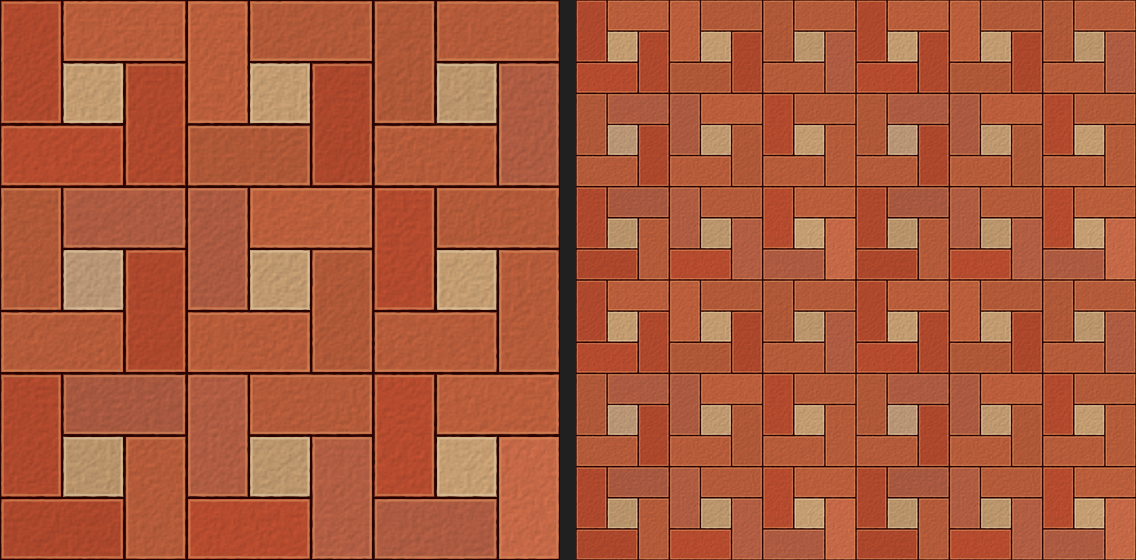
Left, the tile; right, the same tile 2 across and 2 down.
A WebGL 2 fragment shader for this pattern:

```glsl
#version 300 es
precision highp float;

uniform vec2 u_resolution;
out vec4 fragColor;

// Layout: each repeat is a pinwheel on a 3 x 3 grid of units
const float REPEATS = 3.0;
const float UNITS = 3.0;
const float JOINT_HALF = 0.020;     // in units
const float JOINT_SOFT = 0.016;
const float RIM_CENTER = 0.045;
const float RIM_HALF = 0.022;
const float EDGE_WOBBLE = 0.006;

// Surface
const float GRAIN_CELLS = 132.0;    // whole number across the canvas
const float RELIEF_STEP = 0.0017;
const float RELIEF_GAIN = 0.17;
const float SPECKLE_GAIN = 0.035;
const float TONE_JITTER = 0.035;
const float RIM_STRENGTH = 0.70;

// Colours
const vec3 JOINT_COLOR = vec3(0.15, 0.01, 0.005);
const vec3 TERRACOTTA = vec3(0.705, 0.355, 0.225);
const vec3 BRICK_RED = vec3(0.690, 0.285, 0.175);
const vec3 LIGHT_CLAY = vec3(0.765, 0.405, 0.275);
const vec3 DULL_CLAY = vec3(0.675, 0.355, 0.255);
const vec3 SAND = vec3(0.745, 0.595, 0.430);
const vec3 GREY_SAND = vec3(0.690, 0.560, 0.450);
const vec3 CLAY_RIM = vec3(0.840, 0.540, 0.350);
const vec3 SAND_RIM = vec3(0.880, 0.790, 0.640);

float hash(vec2 p) {
    return fract(sin(dot(p, vec2(127.1, 311.7))) * 43758.5453);
}

// Value noise that wraps after period cells
float wrapNoise(vec2 p, float period) {
    vec2 i = floor(p);
    vec2 f = p - i;
    f = f * f * (3.0 - 2.0 * f);
    vec2 a = mod(i, period);
    vec2 b = mod(i + 1.0, period);
    return mix(mix(hash(a), hash(vec2(b.x, a.y)), f.x),
               mix(hash(vec2(a.x, b.y)), hash(b), f.x), f.y);
}

float height(vec2 uv) {
    float coarse = wrapNoise(uv * GRAIN_CELLS, GRAIN_CELLS);
    float fine = wrapNoise(uv * GRAIN_CELLS * 2.0, GRAIN_CELLS * 2.0);
    return 0.65 * coarse + 0.35 * fine;
}

// Four pavers wind around a square; returns center, half size and index
void findPaver(vec2 p, out vec2 center, out vec2 halfSize, out float index) {
    halfSize = vec2(1.0, 0.5);
    if (p.x < 1.0 && p.y >= 1.0) {
        center = vec2(0.5, 2.0); halfSize = halfSize.yx; index = 0.0;
    } else if (p.x >= 1.0 && p.y >= 2.0) {
        center = vec2(2.0, 2.5); index = 1.0;
    } else if (p.x >= 2.0) {
        center = vec2(2.5, 1.0); halfSize = halfSize.yx; index = 2.0;
    } else if (p.y < 1.0) {
        center = vec2(1.0, 0.5); index = 3.0;
    } else {
        center = vec2(1.5); halfSize = vec2(0.5); index = 4.0;
    }
}

vec3 clayTone(float pick) {
    if (pick < 0.26) return BRICK_RED;
    if (pick < 0.40) return LIGHT_CLAY;
    if (pick < 0.54) return DULL_CLAY;
    return TERRACOTTA;
}

void main() {
    vec2 uv = gl_FragCoord.xy / u_resolution;
    vec2 grid = uv * REPEATS;
    vec2 cell = floor(grid);
    vec2 local = fract(grid) * UNITS;
    float pixel = REPEATS * UNITS / min(u_resolution.x, u_resolution.y);

    vec2 center, halfSize;
    float index;
    findPaver(local, center, halfSize, index);

    // Distance inward from the paver outline
    vec2 inset = halfSize - abs(local - center);
    float wobble = (wrapNoise(uv * GRAIN_CELLS, GRAIN_CELLS) - 0.5) * EDGE_WOBBLE;
    float edge = min(inset.x, inset.y) + wobble;

    // Paver colour
    vec2 seed = cell * 5.0 + vec2(index * 1.7 + 3.0, index * 2.3 + 1.0);
    float pick = hash(seed);
    bool isSquare = index > 3.5;
    vec3 color = isSquare ? mix(SAND, GREY_SAND, smoothstep(0.6, 1.0, pick))
                          : clayTone(pick);
    color *= 1.0 + (hash(seed + 17.0) - 0.5) * 2.0 * TONE_JITTER;

    // Embossed grain lit from the upper left
    vec2 lightStep = vec2(-1.0, 1.0) * RELIEF_STEP;
    float relief = height(uv - lightStep) - height(uv + lightStep);
    color *= 1.0 + relief * RELIEF_GAIN + (height(uv) - 0.5) * SPECKLE_GAIN;

    // Pale bevelled rim, then the dark joint
    float rim = 1.0 - smoothstep(0.0, RIM_HALF + 0.5 * pixel, abs(edge - RIM_CENTER));
    color = mix(color, isSquare ? SAND_RIM : CLAY_RIM, rim * RIM_STRENGTH);
    float soft = max(JOINT_SOFT, pixel);
    float paver = smoothstep(JOINT_HALF - 0.5 * soft, JOINT_HALF + 0.5 * soft, edge);
    fragColor = vec4(mix(JOINT_COLOR, color, paver), 1.0);
}
```
